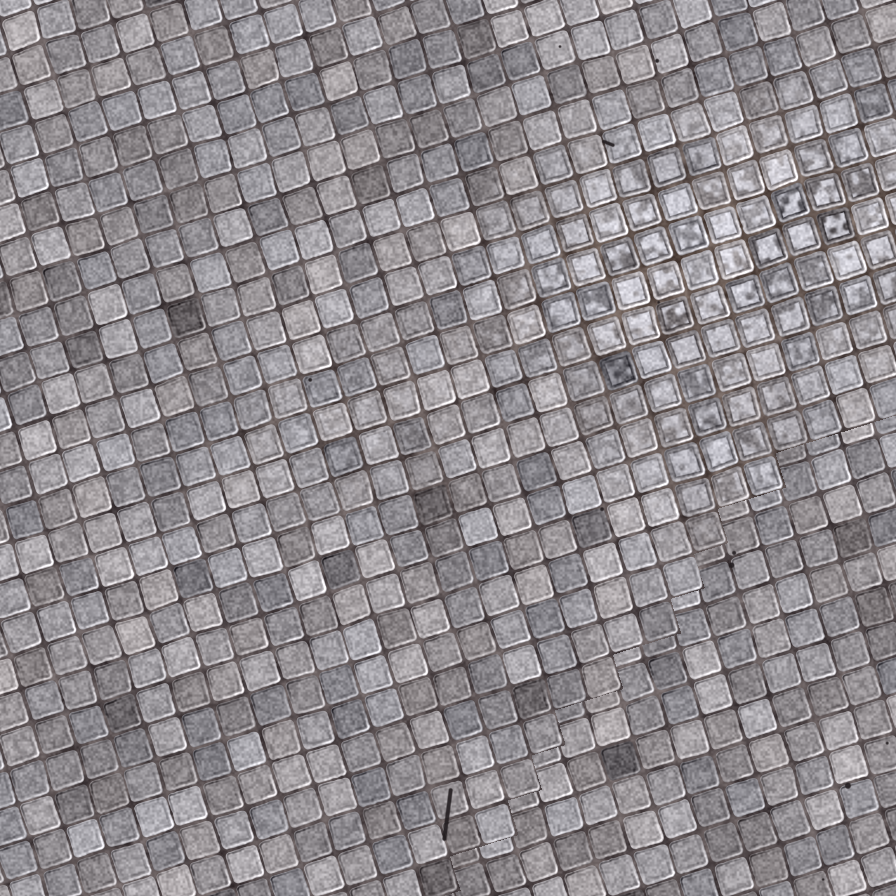
Reproduce this texture procedurally as a three.js fragment shader.

```glsl
// Weathered grey mosaic: small rounded tiles on a tilted grid with thin dark grout.
// Rounded-box distances shape each tile; hashes and value noise vary its tone.
// A stepped seam offsets the lower right sheet, and a wet patch adds glare.
varying vec2 vUv;

const float PITCH = 0.0401;
const vec2 ANCHOR = vec2(0.3594, 0.5668);   // centre of tile (0, 0)
const vec2 ROW_DIR = vec2(0.9542, 0.2990);
const vec2 SHEET_SHIFT = vec2(0.15, 0.40);  // seam offset in tiles
const vec3 GROUT_DARK = vec3(0.19, 0.16, 0.17);
const vec3 GROUT_PALE = vec3(0.46, 0.42, 0.42);
const vec3 GLARE = vec3(0.88, 0.88, 0.92);
const vec3 DEBRIS = vec3(0.13, 0.11, 0.12);

float hash(vec2 p) {
  vec3 q = fract(vec3(p.xyx) * 0.1031);
  q += dot(q, q.yzx + 33.33);
  return fract((q.x + q.y) * q.z);
}

float noise(vec2 p) {
  vec2 i = floor(p), f = fract(p);
  f = f * f * (3.0 - 2.0 * f);
  return mix(mix(hash(i), hash(i + vec2(1.0, 0.0)), f.x),
             mix(hash(i + vec2(0.0, 1.0)), hash(i + vec2(1.0)), f.x), f.y);
}

float roundBox(vec2 p, vec2 halfSize, float radius) {
  vec2 q = abs(p) - halfSize + radius;
  return length(max(q, 0.0)) + min(max(q.x, q.y), 0.0) - radius;
}

float segment(vec2 p, vec2 a, vec2 b) {
  vec2 d = b - a;
  return length(p - a - d * clamp(dot(p - a, d) / dot(d, d), 0.0, 1.0));
}

// Soft band of given half width around a distance
float band(float d, float centre, float width) {
  return 1.0 - smoothstep(0.0, width, abs(d - centre));
}

float patchGlow(vec2 p, vec2 centre, vec2 size) {
  vec2 d = (p - centre) / size;
  return exp(-dot(d, d));
}

vec2 toGrid(vec2 uv) {
  vec2 d = uv - ANCHOR;
  return vec2(dot(d, ROW_DIR), dot(d, vec2(-ROW_DIR.y, ROW_DIR.x))) / PITCH + 0.5;
}

vec2 toCanvas(vec2 g) {
  vec2 d = (g - 0.5) * PITCH;
  return ANCHOR + d.x * ROW_DIR + d.y * vec2(-ROW_DIR.y, ROW_DIR.x);
}

// Positive inside the displaced sheet at the lower right
float sheetSide(vec2 uv) {
  return min(uv.x - 0.50 - 0.76 * uv.y, 0.50 + 0.45 * (uv.x - 0.87) - uv.y);
}

float wetness(vec2 uv) {
  return patchGlow(uv, vec2(0.70, 0.70), vec2(0.15, 0.13))
       + patchGlow(uv, vec2(0.95, 0.75), vec2(0.18, 0.15))
       + 0.7 * patchGlow(uv, vec2(0.80, 0.50), vec2(0.11, 0.09))
       + 0.4 * patchGlow(uv, vec2(0.38, 0.53), vec2(0.15, 0.10));
}

vec3 tileColour(vec2 id) {
  float tone = mix(0.50, 0.69, hash(id + 71.0)) - 0.14 * step(0.93, hash(id + 137.0));
  float warmth = hash(id + 29.0) - 0.5;
  return vec3(tone) + vec3(0.018, 0.0, -0.018) * warmth + vec3(0.004, -0.010, 0.006);
}

void main() {
  float pixel = max(fwidth(vUv.x), 0.0002);
  float aa = 0.7 * pixel / PITCH;

  // Pick the sheet by whole tiles so that the seam is stepped
  vec2 grid = toGrid(vUv);
  vec2 seamCentre = toCanvas(floor(grid) + 0.5);
  float shifted = step(0.0, sheetSide(seamCentre) + 0.03 * (noise(seamCentre * 25.0) - 0.5));
  grid += shifted * SHEET_SHIFT;
  grid += 0.08 * (vec2(noise(vUv * 19.0), noise(vUv * 19.0 + 50.0)) - 0.5);

  // Tile outline with slight variation in place and size
  vec2 id = floor(grid) + 200.0;
  vec2 local = fract(grid) - 0.5;
  local -= 0.025 * (vec2(hash(id), hash(id + 11.0)) - 0.5);
  float halfSize = 0.464 + 0.014 * (hash(id + 5.0) - 0.5);
  float d = roundBox(local, vec2(halfSize), 0.13) + 0.02 * (noise(grid * 9.0) - 0.5);
  float cover = 1.0 - smoothstep(-aa, aa, d);

  // Grainy face with a broken rim, bright below and right, dark above and left
  float grain = 0.19 * (noise(vUv * 380.0) - 0.5) + 0.09 * (noise(vUv * 170.0 + 7.0) - 0.5);
  vec3 tile = tileColour(id) + grain;
  float facing = dot(local, vec2(0.55, -0.85));
  float worn = 0.45 + 0.9 * noise(grid * 3.0 + 15.0);
  float rim = band(d, -0.045, 0.05);
  tile += rim * worn * (0.02 + 0.50 * facing);
  tile -= 0.13 * worn * band(d, -0.13, 0.055) * (0.5 + 0.6 * facing);

  // Broken reflections on the wet faces
  float wet = clamp(wetness(vUv), 0.0, 1.0) * (1.0 - shifted);
  float face = 1.0 - smoothstep(-0.17, -0.12, d);
  float gloss = noise(grid * 5.0 + 90.0) * 0.7 + hash(id + 43.0) * 0.4;
  gloss = smoothstep(0.30, 0.65, gloss);
  tile = mix(tile, GLARE + grain, wet * face * gloss * 0.75);
  tile += wet * (rim * 0.10 - (1.0 - gloss) * face * 0.07);
  tile -= wet * 0.12 * band(d, -0.13, 0.05);

  // Grout is paler in places and browner in the wet patch
  vec3 grout = mix(GROUT_DARK, GROUT_PALE, 0.1 + 0.9 * noise(vUv * 85.0));
  grout += vec3(0.04, 0.02, -0.01) * wet + 0.5 * grain;
  vec3 colour = mix(grout, tile, cover);
  colour *= 1.01 + 0.06 * (noise(vUv * 6.0) - 0.5);

  // Scattered grit and thin twigs
  float debris = 1.0;
  for (int i = 0; i < 10; i++) {
    vec2 k = vec2(float(i) * 7.0 + 3.0, 19.0);
    vec2 spot = vec2(hash(k), hash(k + 31.0));
    debris = min(debris, length(vUv - spot) - mix(0.0012, 0.0035, hash(k + 61.0)));
  }
  debris = min(debris, segment(vUv, vec2(0.503, 0.118), vec2(0.496, 0.064)) - 0.0022);
  debris = min(debris, segment(vUv, vec2(0.674, 0.842), vec2(0.684, 0.838)) - 0.0018);
  colour = mix(colour, DEBRIS, 0.9 * (1.0 - smoothstep(-pixel, pixel, debris)));

  gl_FragColor = vec4(clamp(colour, 0.0, 1.0), 1.0);
}
```
